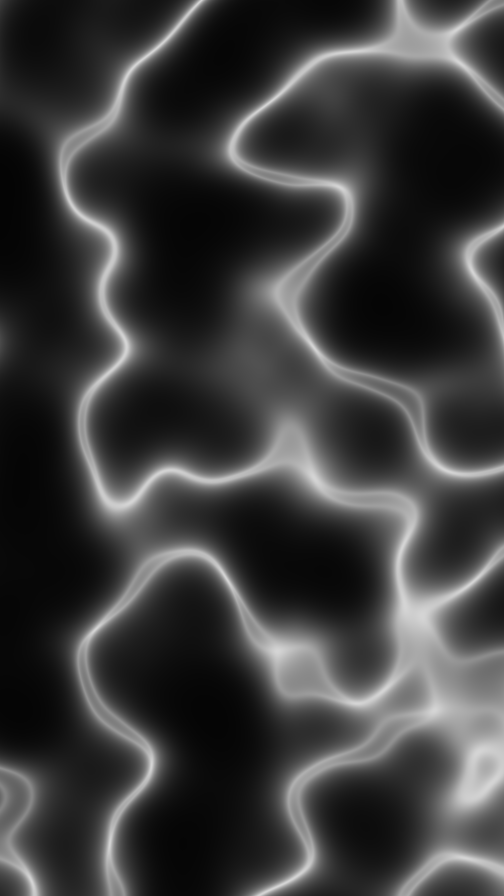
Write a Shadertoy shader that draws this background.

```glsl
// Draws glowing grey filaments: paired zero contours of smooth noise on black.

const float CELLS_ACROSS = 2.7;   // noise cells over the canvas width
const float NOISE_GAIN = 4.4;     // brings the noise to about unit deviation
const float STRAND_SPREAD = 0.13; // how far the paired strands drift apart
const float CUSP_SOFTNESS = 0.04; // rounds the crest of each strand

// Sine-free hash: lattice point to two values in 0..1
vec2 hash22(vec2 p) {
    vec3 q = fract(p.xyx * vec3(0.1031, 0.1030, 0.0973));
    q += dot(q, q.yzx + 33.33);
    return fract((q.xx + q.yz) * q.zy);
}

// Contribution of one lattice corner
float cornerSlope(vec2 cell, vec2 corner, vec2 local) {
    vec2 gradient = normalize(hash22(cell + corner) * 2.0 - 0.999);
    return dot(gradient, local - corner);
}

// Gradient noise with quintic interpolation
float gradientNoise(vec2 p) {
    vec2 cell = floor(p);
    vec2 f = p - cell;
    vec2 w = f * f * f * (f * (f * 6.0 - 15.0) + 10.0);
    float low = mix(cornerSlope(cell, vec2(0, 0), f),
                    cornerSlope(cell, vec2(1, 0), f), w.x);
    float high = mix(cornerSlope(cell, vec2(0, 1), f),
                     cornerSlope(cell, vec2(1, 1), f), w.x);
    return mix(low, high, w.y);
}

// Large loops with a rotated, finer octave for the bends
float contourField(vec2 p, float detail) {
    mat2 turn = mat2(0.8, 0.6, -0.6, 0.8);
    return gradientNoise(p) + detail * gradientNoise(turn * p * 2.0 + 17.3);
}

// Wide halo plus a narrow bright core around the zero contour
float strandGlow(float height, float softness) {
    float d = sqrt(height * height + softness * softness);
    return 0.6 * exp(-1.75 * d) + 0.36 * exp(-8.0 * d);
}

void mainImage(out vec4 fragColor, in vec2 fragCoord) {
    vec2 p = fragCoord / iResolution.x * CELLS_ACROSS + vec2(41.4, 23.7);

    float field = contourField(p, 0.38);
    float drift = STRAND_SPREAD * gradientNoise(p * 1.4 + 71.6);

    // Two strands that part and cross again
    float glow = 0.0;
    for (int i = 0; i < 2; i++) {
        float side = float(i) * 2.0 - 1.0;
        glow += 0.5 * strandGlow(NOISE_GAIN * (field + side * drift), CUSP_SOFTNESS);
    }

    fragColor = vec4(vec3(0.012 + glow), 1.0);
}
```
